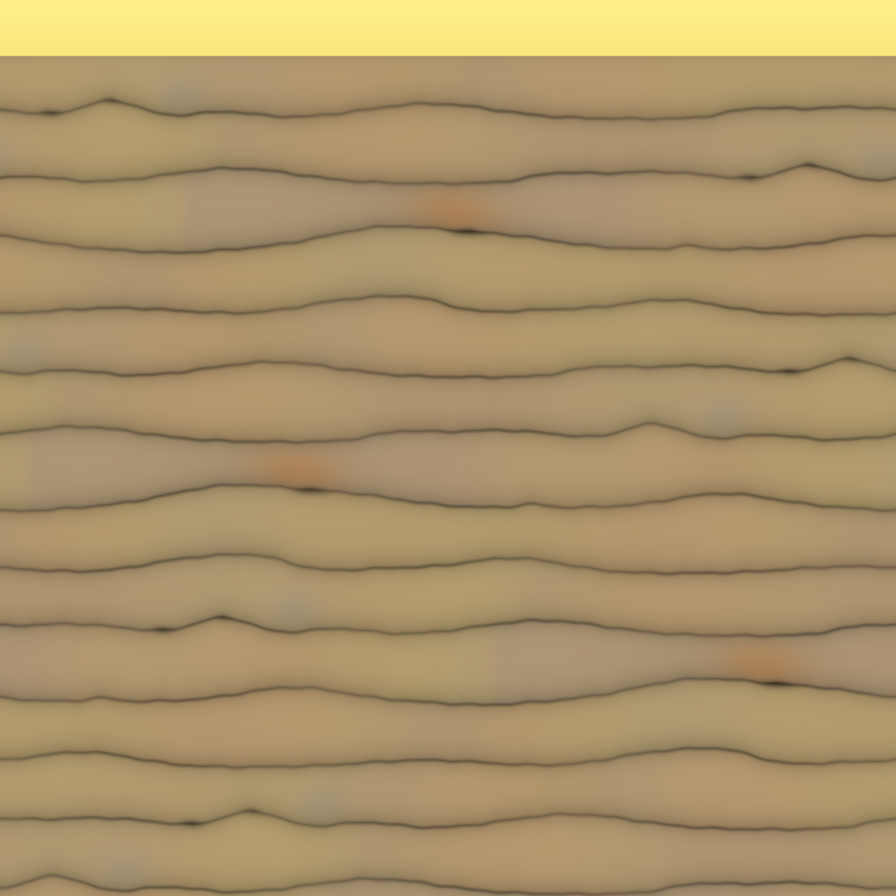
Reproduce this texture procedurally as a Shadertoy shader.

```glsl
// Stacked wavy wooden boards with dark seams, knots and stains under a pale yellow band.

const float TAU = 6.2831853;
const float BAND_DEPTH = 0.0625;   // height of the yellow band
const float FIRST_SEAM = 0.125;    // depth of the first seam below the top
const float ROW_PITCH = 0.0721;    // spacing of the seams
const float LINE_WIDTH = 0.0022;
const float UPPER_FADE = 0.009;    // shading reach below a seam
const float LOWER_FADE = 0.013;    // shading reach above a seam
const vec4 GROUP_SHIFT = vec4(0.260, 0.085, 0.605, 0.417);
const float LEAD_SHIFT = 0.22;     // extra shift of the first board in a group

const vec3 BAND_TOP = vec3(1.00, 0.935, 0.54);
const vec3 BAND_BASE = vec3(0.98, 0.915, 0.49);
const vec3 OLIVE_WOOD = vec3(0.71, 0.625, 0.435);
const vec3 WARM_WOOD = vec3(0.715, 0.595, 0.435);
const vec3 GREY_WOOD = vec3(0.675, 0.585, 0.465);
const vec3 GREY_STAIN = vec3(0.63, 0.575, 0.49);
const vec3 ORANGE_STAIN = vec3(0.71, 0.52, 0.33);

// Soft bump that wraps around the unit interval.
float bump(float u, float center, float width) {
    float d = (fract(u - center + 0.5) - 0.5) / width;
    return exp(-d * d);
}

// Boards come in groups of four kinds; one group lacks its first board.
int boardSlot(int row) { return row + (row >= 8 ? 1 : 0); }
int boardKind(int row) { return boardSlot(row) & 3; }

// Horizontal coordinate within a board, measured from its own start.
float boardCoord(int row, float x) {
    float shift = GROUP_SHIFT[(boardSlot(row) >> 2) & 3];
    return fract(x - shift - (boardKind(row) == 0 ? LEAD_SHIFT : 0.0));
}

// Rise of the seam for each kind of board.
float seamRise(int kind, float u) {
    if (kind < 2)
        return -0.0078 + 0.0169 * bump(u, 0.0, 0.10) + 0.0078 * bump(u, 0.36, 0.045)
            + 0.0130 * bump(u, 0.47, 0.10) + 0.0195 * bump(u, 0.645, 0.045)
            + 0.0078 * bump(u, 0.77, 0.05);
    if (kind == 2)
        return -0.0091 + 0.0247 * bump(u, 0.176, 0.10) + 0.0117 * bump(u, 0.312, 0.08)
            + 0.0156 * bump(u, 0.723, 0.08) - 0.0039 * bump(u, 0.935, 0.06)
            + 0.0039 * bump(u, 0.508, 0.02);
    return -0.0104 + 0.0169 * bump(u, 0.137, 0.08) + 0.0117 * bump(u, 0.208, 0.05)
        + 0.0169 * bump(u, 0.488, 0.08) + 0.0078 * bump(u, 0.87, 0.10)
        + 0.0052 * bump(u, 0.35, 0.07);
}

float seamDepth(int row, float x) {
    float u = boardCoord(row, x);
    float ripple = 0.0005 * sin(TAU * 17.0 * u) + 0.0004 * sin(TAU * 29.0 * u + 1.0);
    return FIRST_SEAM + ROW_PITCH * float(row) - seamRise(boardKind(row), u) + ripple;
}

// Wood tint, with stains placed along the board.
vec3 boardColor(int kind, float u, float toLower) {
    float phase = 0.23 * float(kind);
    float warm = 0.5 + 0.3 * cos(TAU * (u - 0.05 - phase))
        + 0.2 * cos(TAU * (3.0 * u + 0.4 + phase));
    float grey = 0.5 + 0.5 * sin(TAU * (2.0 * u + phase) + 2.0 * sin(TAU * u));
    vec3 color = mix(OLIVE_WOOD, WARM_WOOD, warm);
    color = mix(color, GREY_WOOD, 0.4 * grey * grey);
    if (kind < 2)
        return mix(color, GREY_STAIN, 0.6 * bump(u, 0.723, 0.026) * bump(toLower, 0.022, 0.022));
    if (kind == 2) {
        float v = fract(u + 0.06);
        float patchMask = smoothstep(0.0, 0.014, v) * (1.0 - smoothstep(0.45, 0.58, v));
        color = mix(color, GREY_WOOD, 0.75 * patchMask);
        color = mix(color, ORANGE_STAIN, 0.8 * bump(u, 0.247, 0.05) * bump(toLower, 0.02, 0.026));
    }
    return color;
}

// Dark knots that sit on a seam, worn away on some rows.
float knots(int row, float u, float offset) {
    float wear = 0.5 - 0.5 * cos(TAU * (float(row) - 5.0) / 7.0);
    float along = boardKind(row) < 2
        ? bump(u, 0.577, 0.011) + 0.7 * bump(u, 0.645, 0.009)
        : boardKind(row) == 2 ? 1.2 * bump(u, 0.262, 0.016) : 0.0;
    return along * bump(offset, 0.001, 0.005) * smoothstep(0.0, 0.18, wear);
}

void mainImage(out vec4 fragColor, in vec2 fragCoord) {
    vec2 uv = fragCoord / iResolution.xy;
    float depth = 1.0 - uv.y;

    // Nearest seam, then the board on this side of it.
    int nearest = max(int(floor((depth - FIRST_SEAM) / ROW_PITCH + 0.5)), 0);
    float offset = depth - seamDepth(nearest, uv.x);
    int row = nearest + (offset > 0.0 ? 1 : 0);
    float toLower = max(seamDepth(row, uv.x) - depth, 0.0);
    float toUpper = row == 0 ? depth - BAND_DEPTH + 0.01
                             : depth - seamDepth(row - 1, uv.x);
    toUpper = max(toUpper, 0.0);

    // Rounded shading, seam line and knots.
    vec3 wood = boardColor(boardKind(row), boardCoord(row, uv.x), toLower);
    float seamCoord = boardCoord(nearest, uv.x);
    float lineWear = 0.17 + 0.04 * sin(TAU * 3.0 * seamCoord + float(nearest));
    float shade = 1.0 - 0.23 * exp(-toLower / LOWER_FADE) - 0.20 * exp(-toUpper / UPPER_FADE);
    shade -= lineWear * bump(offset, 0.0, LINE_WIDTH);
    shade -= 0.20 * knots(nearest, seamCoord, offset);
    wood *= shade;

    // Yellow band across the top.
    vec3 band = mix(BAND_TOP, BAND_BASE, smoothstep(0.0, BAND_DEPTH, depth));
    float edge = 1.0 / iResolution.y;
    fragColor = vec4(mix(band, wood, smoothstep(-edge, edge, depth - BAND_DEPTH)), 1.0);
}
```
